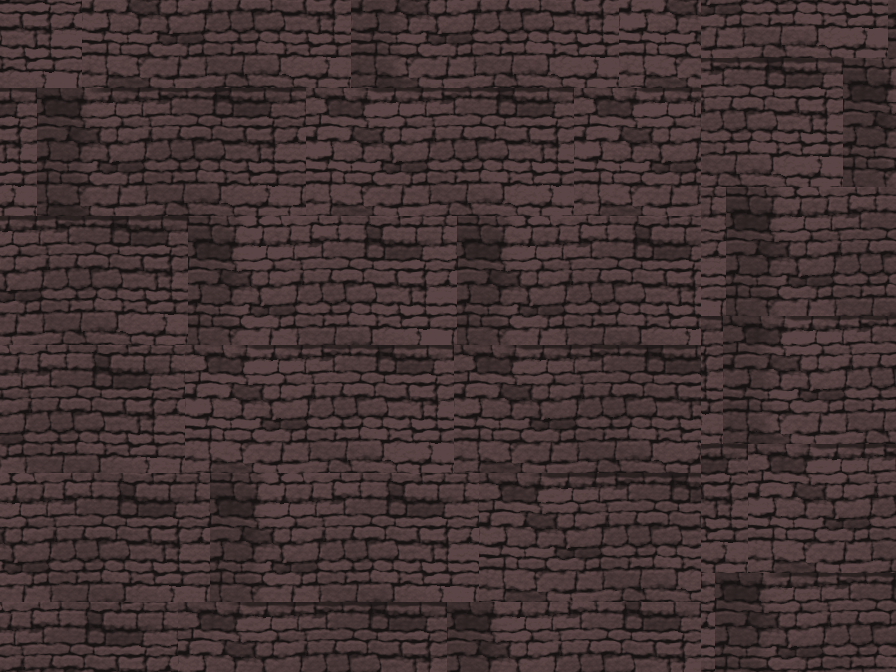
Give the GLSL for this texture, as a Shadertoy shader.

```glsl
// Dark rough stone wall: 46 uneven courses, laid in staggered patches with shaded seams.

const float COURSES = 46.0;                  // stone rows over the canvas height
const vec2 PATCH_SIZE = vec2(18.4, 8.8);     // patch extent in courses
const float COLUMN_WIDTH = 24.0;             // width of vertically shifted columns
const vec2 TO_LIGHT = vec2(-0.10, 0.19);     // offset toward the light
const vec3 CREVICE = vec3(0.088, 0.072, 0.072);
const vec3 FACE = vec3(0.345, 0.261, 0.262);

float hash(vec2 p) {
    vec3 q = fract(p.xyx * vec3(0.1031, 0.1030, 0.0973));
    q += dot(q, q.yzx + 33.33);
    return fract((q.x + q.y) * q.z);
}

// Distance to the nearest scattered point
float cellular(vec2 p) {
    vec2 cell = floor(p);
    float nearest = 2.0;
    for (int y = -1; y <= 1; y++) {
        for (int x = -1; x <= 1; x++) {
            vec2 c = cell + vec2(x, y);
            vec2 point = c + vec2(hash(c), hash(c + 41.7));
            nearest = min(nearest, distance(p, point));
        }
    }
    return nearest;
}

// Layered sines, about -1 to 1
float ripple(vec2 p) {
    float a = sin(p.x * 3.1 + 1.7 * sin(p.y * 2.3));
    float b = sin(p.y * 5.3 + 1.4 * sin(p.x * 4.1));
    return 0.5 * (a + b);
}

float roundedBox(vec2 p, vec2 halfSize, float radius) {
    vec2 q = abs(p) - halfSize + radius;
    return length(max(q, 0.0)) + min(max(q.x, q.y), 0.0) - radius;
}

// Joint between stones i - 1 and i of a course
float joint(float i, float row) {
    return i + 0.55 * hash(vec2(i, row));
}

// Relief of the wall: 0 in the crevices, near 1 on the stones
float stoneHeight(vec2 p) {
    float facets = cellular(p * vec2(2.1, 3.2));
    p += 0.085 * vec2(ripple(p.yx * 1.3), ripple(p * 1.2 + 4.0));
    p.y += 0.10 * sin(p.x * 0.55) + 0.2 * sin(p.y * 1.9);

    // Courses of long slabs alternate at random with courses of short stones
    float row = floor(p.y);
    float slab = hash(vec2(row, 11.0));
    float stoneWidth = mix(1.5, 2.6, slab);
    float x = p.x / stoneWidth + hash(vec2(row, 7.0));
    float i = floor(x);
    i -= step(x, joint(i, row));
    float left = joint(i, row);
    float right = joint(i + 1.0, row);

    // Each stone has its own size, tilt and corner radius
    vec2 id = vec2(i, row);
    float rough = hash(id + 13.1);
    vec2 local = vec2((x - 0.5 * (left + right)) * stoneWidth, p.y - row - 0.5);
    local.y += local.x * 0.16 * (hash(id + 5.3) - 0.5);
    vec2 halfSize = vec2(0.5 * (right - left) * stoneWidth - 0.01,
                         mix(0.51, 0.41, rough * rough));
    float roundness = mix(0.95, 0.5, slab) * mix(0.6, 1.0, hash(id + 23.9));
    float edge = roundedBox(local, halfSize, min(halfSize.x, halfSize.y) * roundness);
    edge += 0.13 * (facets - 0.4);
    float body = smoothstep(0.11, -0.19, edge);
    float depth = hash(id + 31.3) < 0.05 ? 0.6 : mix(0.86, 1.06, hash(id + 3.7));
    return body * (depth - 0.18 * facets);
}

void mainImage(out vec4 fragColor, in vec2 fragCoord) {
    vec2 p = fragCoord / iResolution.y * COURSES;

    // Staggered patches that reuse one piece of wall
    float column = floor(p.x / COLUMN_WIDTH);
    float y = p.y + floor(7.0 * hash(vec2(column, 2.0)));
    float band = floor(y / PATCH_SIZE.y);
    float shiftedX = p.x + PATCH_SIZE.x * hash(vec2(band, 19.0));
    vec2 patchId = vec2(floor(shiftedX / PATCH_SIZE.x), band);
    vec2 local = vec2(shiftedX, y) - patchId * PATCH_SIZE;
    float pick = hash(patchId + 61.0);
    vec2 wall = local + 20.0 + floor(vec2(2.0, 1.4) * pick);

    // Relief, light from the upper left and fine grain
    float height = stoneHeight(wall);
    float slope = height - stoneHeight(wall + TO_LIGHT);
    float grain = ripple(wall * 4.7) * 0.5 + cellular(wall * 6.5) - 0.5;
    float tone = 0.06 + 0.98 * height + 0.34 * slope + 0.10 * grain * height;

    // Shaded left strips, cracked tops and uneven patch brightness
    float stripEdge = local.x + 0.3 * ripple(wall);
    float strip = step(0.4, pick) * (1.0 - smoothstep(2.4, 4.0, stripEdge));
    float fromTop = PATCH_SIZE.y - local.y;
    float crackWidth = 0.15 + 0.1 * ripple(wall * 0.8);
    float crack = 1.0 - smoothstep(crackWidth, crackWidth + 0.2, fromTop);
    crack *= step(pick, 0.6) * smoothstep(3.0, 5.0, local.x);
    tone *= (1.0 - 0.3 * strip) * (1.0 - 0.7 * crack);
    tone *= mix(0.94, 1.06, hash(patchId + 8.0));
    tone *= 1.0 + 0.08 * sin(local.x * 0.43 + 1.2 * sin(local.y * 0.6));

    fragColor = vec4(mix(CREVICE, FACE, clamp(tone, 0.0, 1.06)), 1.0);
}
```
